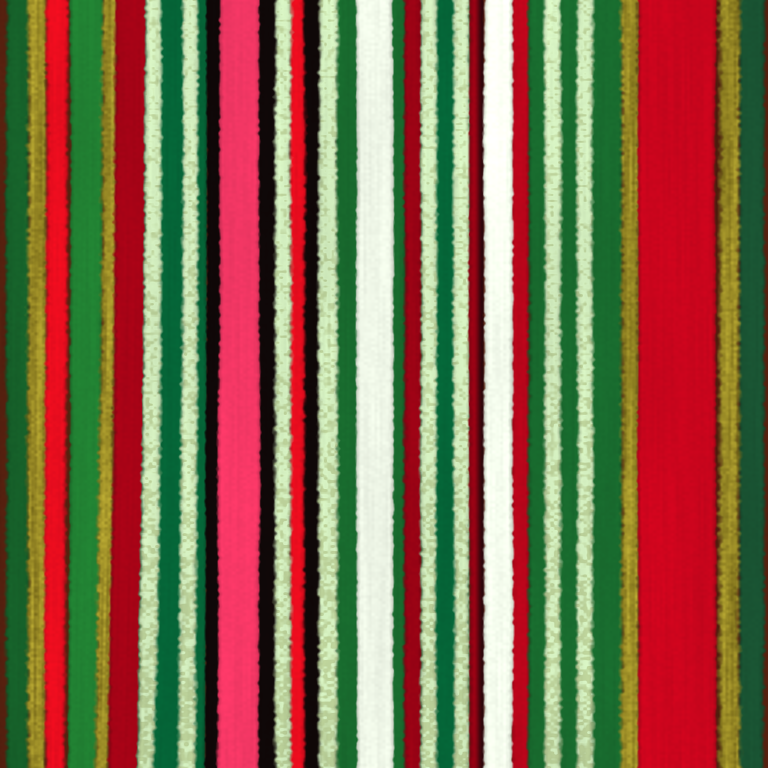
Give the GLSL for this pattern, as a three.js fragment shader.

```glsl
// Painted woven blanket of upright stripes in green, red, pink, olive, cream and black
varying vec2 vUv;

float hash(vec2 p) {
  return fract(sin(dot(p, vec2(127.1, 311.7))) * 43758.5453);
}

float noise(vec2 p) {
  vec2 i = floor(p), f = fract(p);
  f = f * f * (3.0 - 2.0 * f);
  return mix(mix(hash(i), hash(i + vec2(1.0, 0.0)), f.x),
             mix(hash(i + vec2(0.0, 1.0)), hash(i + vec2(1.0, 1.0)), f.x), f.y);
}

// Hand-drawn border: slow wander plus fine fraying, centred on zero
float fray(float edge, float y, float amount) {
  float wander = noise(vec2(edge * 91.0, y * 5.0)) - 0.5;
  float fibres = noise(vec2(edge * 57.0 + vUv.x * 160.0, y * 190.0)) - 0.5;
  return wander * 0.003 + fibres * amount;
}

// Lays one stripe over the cloth, slightly darker along its borders
void stripe(inout vec3 cloth, vec2 p, float left, float right, vec3 dye, float soft) {
  float fromLeft = p.x - left + fray(left, p.y, soft * 1.3);
  float fromRight = right - p.x + fray(right, p.y, soft * 1.3);
  float inside = min(fromLeft, fromRight);
  float shade = mix(0.84, 1.0, smoothstep(0.0, 0.006, inside));
  cloth = mix(cloth, dye * shade, smoothstep(-soft, soft, inside));
}

// Two thin lines mirrored about a centre
void linePair(inout vec3 cloth, vec2 p, float centre, float offset, vec3 dye) {
  for (int i = 0; i < 2; i++) {
    float middle = centre + offset * (float(i) * 2.0 - 1.0);
    stripe(cloth, p, middle - 0.0105, middle + 0.0105, dye, 0.0028);
  }
}

void main() {
  vec2 p = vUv;
  // The left-hand stripes lean outward toward the bottom
  float drop = 1.0 - p.y;
  p.x += 0.012 * drop * drop * exp(-pow((p.x - 0.17) / 0.08, 2.0));

  // Dyes, streaked along the threads
  float strand = noise(vec2(p.x * 280.0, p.y * 9.0));
  float speck = noise(p * vec2(210.0, 260.0));
  vec3 green = vec3(0.10, 0.44, 0.19);
  vec3 leaf = vec3(0.13, 0.51, 0.20);
  vec3 pine = vec3(0.02, 0.40, 0.22);
  vec3 black = vec3(0.06, 0.03, 0.03);
  vec3 brown = vec3(0.34, 0.13, 0.06);
  vec3 maroon = vec3(0.61, 0.01, 0.08);
  vec3 crimson = vec3(0.78, 0.02, 0.11);
  vec3 scarlet = vec3(0.93, 0.05, 0.12);
  vec3 pink = vec3(0.97, 0.22, 0.40);
  vec3 white = vec3(0.95, 0.98, 0.92);
  vec3 olive = mix(vec3(0.50, 0.44, 0.10), vec3(0.72, 0.66, 0.20), strand * 0.6 + speck * 0.4);
  vec3 cream = mix(vec3(0.85, 0.96, 0.77), vec3(0.66, 0.73, 0.50),
                   smoothstep(0.45, 1.0, speck + 0.35 * drop * drop) * 0.65);

  // Left group
  vec3 cloth = brown;
  stripe(cloth, p, 0.008, 0.040, green * 0.88, 0.003);
  stripe(cloth, p, 0.036, 0.062, olive, 0.004);
  stripe(cloth, p, 0.060, 0.088, scarlet, 0.003);
  stripe(cloth, p, 0.092, 0.136, leaf, 0.002);
  stripe(cloth, p, 0.133, 0.153, olive, 0.004);
  stripe(cloth, p, 0.151, 0.195, maroon * 1.08, 0.003);
  stripe(cloth, p, 0.190, 0.271, pine, 0.002);
  linePair(cloth, p, 0.2245, 0.0235, cream);

  // Pink band framed in black
  stripe(cloth, p, 0.269, 0.440, black, 0.002);
  stripe(cloth, p, 0.285, 0.338, pink, 0.002);
  stripe(cloth, p, 0.376, 0.397, scarlet, 0.003);
  stripe(cloth, p, 0.358, 0.379, cream, 0.003);

  // White centre
  stripe(cloth, p, 0.436, 0.529, green * 0.95, 0.002);
  stripe(cloth, p, 0.415, 0.439, cream, 0.003);
  stripe(cloth, p, 0.464, 0.512, white, 0.0018);
  stripe(cloth, p, 0.527, 0.550, maroon, 0.003);
  stripe(cloth, p, 0.548, 0.612, pine, 0.002);
  linePair(cloth, p, 0.580, 0.0215, cream);
  stripe(cloth, p, 0.611, 0.631, mix(maroon, black, smoothstep(0.617, 0.628, p.x) * 0.75), 0.002);
  stripe(cloth, p, 0.666, 0.690, crimson * 0.95, 0.002);
  stripe(cloth, p, 0.630, 0.667, white + 0.04, 0.002);

  // Right group
  stripe(cloth, p, 0.688, 0.812, green * 0.96, 0.003);
  linePair(cloth, p, 0.741, 0.021, cream);
  stripe(cloth, p, 0.809, 0.833, olive, 0.004);
  stripe(cloth, p, 0.930, 0.940, brown, 0.003);
  stripe(cloth, p, 0.831, 0.932, crimson * 1.03, 0.002);
  stripe(cloth, p, 0.961, 0.995, vec3(0.10, 0.33, 0.20), 0.003);
  stripe(cloth, p, 0.937, 0.963, olive, 0.004);

  // Brushed grain and broad fading
  cloth *= 0.95 + 0.05 * strand + 0.04 * speck;
  cloth *= 0.97 + 0.05 * noise(p * vec2(14.0, 6.0));
  gl_FragColor = vec4(clamp(cloth, 0.0, 1.0), 1.0);
}
```
